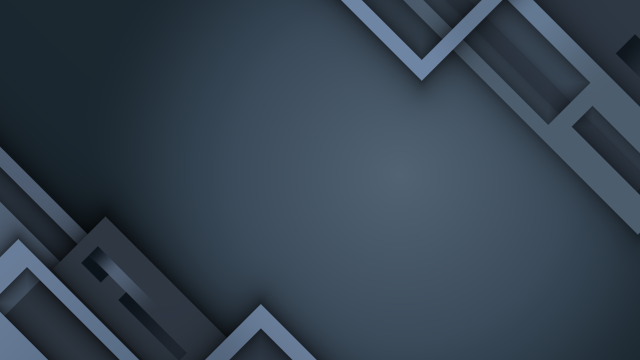
Reproduce this background procedurally as a Shadertoy shader.

```glsl
// Overlapping diagonal slate frames with soft shadows over a radial blue-grey glow.

// Signed distance to a diagonal box; r holds its low and high corners.
float box(vec2 q, vec2 low, vec2 high) {
    vec2 d = max(low - q, q - high) * 0.7071;
    return length(max(d, 0.0)) + min(max(d.x, d.y), 0.0);
}

float cut(float shape, float hole) {
    return max(shape, -hole);
}

// Darkens what lies below a shape, then paints the shape itself.
void layer(inout vec3 color, float d, vec3 paint, float shade, float spread) {
    float edge = 0.7 / iResolution.y;
    color *= 1.0 - shade * exp(-max(d, 0.0) / spread);
    color = mix(color, paint, smoothstep(edge, -edge, d));
}

// Radial glow that drops off faster towards its rim.
vec3 backdrop(vec2 p) {
    float r = length(p - vec2(1.11, 0.515));
    vec3 color = mix(vec3(0.32, 0.39, 0.455), vec3(0.22, 0.28, 0.34), clamp(r / 0.53, 0.0, 1.0));
    return mix(color, vec3(0.105, 0.155, 0.19), smoothstep(0.45, 0.9, r));
}

void upperRight(inout vec3 color, vec2 q) {
    vec3 slate = vec3(0.18, 0.22, 0.27);
    vec3 steel = vec3(0.30, 0.365, 0.43);

    // Far panel with a sunken notch
    layer(color, box(q, vec2(-1.0, 1.45), vec2(4.0)), slate, 0.0, 0.03);
    float notch = box(q, vec2(1.859, 1.562), vec2(4.0, 1.669));
    vec3 depth = mix(vec3(0.06, 0.09, 0.12), slate, smoothstep(1.86, 2.05, q.x));
    layer(color, notch, depth, 0.0, 0.03);

    // Bands seen through the long frame
    layer(color, box(q, vec2(-1.0, 1.14), vec2(2.3, 1.45)), vec3(0.25, 0.31, 0.375), 0.0, 0.03);
    layer(color, box(q, vec2(-1.0, 1.238), vec2(2.3, 1.303)), slate, 0.2, 0.02);

    // Long frame with two windows
    float rail = box(q, vec2(-1.0, 1.12), vec2(2.424, 1.481));
    rail = cut(rail, box(q, vec2(-1.0, 1.176), vec2(1.87, 1.41)));
    rail = cut(rail, box(q, vec2(1.94, 1.236), vec2(4.0, 1.352)));
    float gleam = smoothstep(1.95, 1.4, q.x) * smoothstep(1.36, 1.42, q.y);
    layer(color, rail, mix(steel, vec3(0.42, 0.51, 0.62), gleam), 0.4, 0.035);

    // Bright corner frame on top
    float corner = box(q, vec2(-1.0, 0.947), vec2(1.396, 4.0));
    corner = cut(corner, box(q, vec2(-1.0, 1.005), vec2(1.338, 4.0)));
    vec3 bright = mix(vec3(0.43, 0.52, 0.64), vec3(0.38, 0.46, 0.56), smoothstep(1.0, 1.25, q.y));
    layer(color, corner, bright, 0.5, 0.035);
}

void lowerLeft(inout vec3 color, vec2 q) {
    vec3 slate = vec3(0.18, 0.215, 0.26);
    vec3 ink = vec3(0.05, 0.08, 0.11);

    // Stacked strips at the left border
    layer(color, box(q, vec2(-2.0, -0.6), vec2(1.0, -0.43)), vec3(0.21, 0.26, 0.32), 0.0, 0.03);
    layer(color, box(q, vec2(-2.0, -0.463), vec2(1.0, -0.407)), vec3(0.31, 0.37, 0.45), 0.55, 0.045);
    layer(color, box(q, vec2(-2.0), vec2(2.0, -0.56)), vec3(0.32, 0.385, 0.465), 0.35, 0.02);

    // Dark slab with two slots
    layer(color, box(q, vec2(0.894, -0.602), vec2(4.0, -0.308)), slate, 0.6, 0.045);
    vec3 sheen = mix(ink, vec3(0.31, 0.37, 0.45), smoothstep(0.95, 1.08, q.x));
    sheen = mix(sheen, slate, smoothstep(1.08, 1.3, q.x));
    layer(color, box(q, vec2(0.956, -0.461), vec2(1.32, -0.412)), sheen, 0.0, 0.03);
    layer(color, box(q, vec2(0.956, -0.505), vec2(1.065, -0.461)), ink, 0.0, 0.03);
    vec3 groove = mix(ink, vec3(0.13, 0.16, 0.20), smoothstep(1.16, 1.5, q.x));
    layer(color, box(q, vec2(1.162, -0.505), vec2(1.5, -0.461)), groove, 0.0, 0.03);

    // Left frame around a recessed panel
    float window = box(q, vec2(0.817, -0.866), vec2(4.0, -0.667));
    layer(color, window, vec3(0.28, 0.34, 0.41), 0.0, 0.03);
    layer(color, box(q, vec2(0.89, -0.866), vec2(4.0, -0.667)), slate, 0.0, 0.03);
    float frame = cut(box(q, vec2(0.715, -1.1), vec2(4.0, -0.613)), window);
    vec3 bright = mix(vec3(0.41, 0.49, 0.60), vec3(0.35, 0.43, 0.53), smoothstep(0.7, 1.4, q.x));
    layer(color, frame, bright, 0.55, 0.03);

    // Lower middle frame
    float opening = box(q, vec2(1.637, -2.0), vec2(4.0, -0.1875));
    layer(color, opening, vec3(0.19, 0.235, 0.29), 0.0, 0.03);
    float gable = cut(box(q, vec2(1.569, -2.0), vec2(4.0, -0.12)), opening);
    vec3 face = mix(vec3(0.33, 0.40, 0.49), vec3(0.41, 0.49, 0.60), smoothstep(-0.4, -0.12, q.y));
    layer(color, gable, face, 0.5, 0.035);
}

void mainImage(out vec4 fragColor, in vec2 fragCoord) {
    vec2 p = fragCoord / iResolution.y;
    // Diagonal axes: x runs towards lower right, y towards upper right
    vec2 q = vec2(p.x + 1.0 - p.y, p.x - 1.0 + p.y);

    vec3 color = backdrop(p);
    upperRight(color, q);
    lowerLeft(color, q);
    fragColor = vec4(color, 1.0);
}
```
